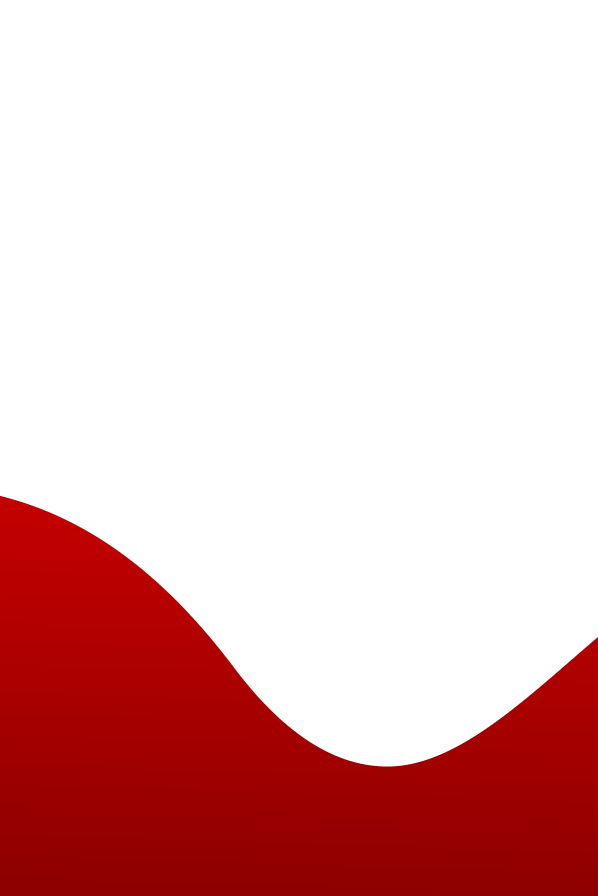
Give the GLSL for this background, as a Shadertoy shader.

```glsl
// A white field above a smooth red wave that fills the bottom of the canvas.
// The crest line is a chain of cubic Hermite spans, each knot holding a place
// and a slope; the fill is a near-vertical gradient from dark to bright red.

// Knots of the crest: x, height, slope (all in canvas units)
#define LEFT_EDGE   vec3(0.000, 0.4466, -0.167)
#define FALL        vec3(0.391, 0.2552, -0.887)
#define TROUGH      vec3(0.648, 0.1445,  0.000)
#define RIGHT_EDGE  vec3(1.000, 0.2891,  0.567)

#define PAPER       vec3(1.0)
#define DEEP_RED    vec3(0.548, 0.0, 0.0)
#define BRIGHT_RED  vec3(0.770, 0.0, 0.0)
#define BRIGHT_LEVEL 0.447   // height at which the red is brightest
#define GRADIENT_TILT 0.020  // rise of the gradient towards the right

// Height at x of the cubic span that joins two knots
float hermiteSpan(vec3 a, vec3 b, float x) {
    float width = b.x - a.x;
    float t = (x - a.x) / width;
    float s = 1.0 - t;
    return s * s * ((1.0 + 2.0 * t) * a.y + t * width * a.z)
         + t * t * ((1.0 + 2.0 * s) * b.y - s * width * b.z);
}

float crestHeight(float x) {
    if (x < FALL.x) return hermiteSpan(LEFT_EDGE, FALL, x);
    if (x < TROUGH.x) return hermiteSpan(FALL, TROUGH, x);
    return hermiteSpan(TROUGH, RIGHT_EDGE, x);
}

void mainImage(out vec4 fragColor, in vec2 fragCoord) {
    vec2 uv = fragCoord / iResolution.xy;

    // Wave coverage, smoothed over one pixel across the slanted edge
    float above = uv.y - crestHeight(uv.x);
    float pixel = length(vec2(dFdx(above), dFdy(above)));
    float coverage = clamp(0.5 - above / pixel, 0.0, 1.0);

    // Red gradient inside the wave
    float level = (uv.y + GRADIENT_TILT * uv.x) / BRIGHT_LEVEL;
    vec3 wave = mix(DEEP_RED, BRIGHT_RED, clamp(level, 0.0, 1.0));

    fragColor = vec4(mix(PAPER, wave, coverage), 1.0);
}
```
